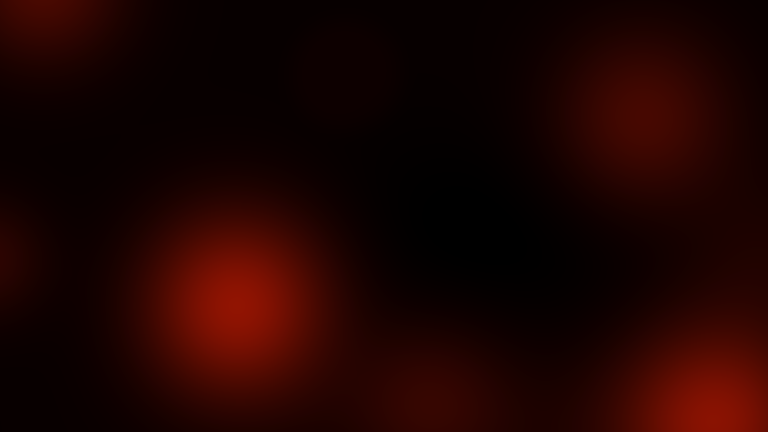
Write a WebGL 1 fragment shader that draws this background.

```glsl
precision highp float;

uniform vec2 u_resolution;

// Soft round light: bell-shaped falloff around a centre
float glow(vec2 p, vec2 centre, float spread, float strength) {
    vec2 d = (p - centre) / spread;
    return strength * exp(-0.5 * dot(d, d));
}

// Elliptical variant for broad hazes and shadows
float haze(vec2 p, vec2 centre, vec2 spread, float strength) {
    return glow((p - centre) / spread, vec2(0.0), 1.0, strength);
}

// Dark red that warms slightly as it brightens
vec3 emberColor(float heat) {
    float green = max(0.15 * heat - 0.008, 0.0);
    return vec3(heat, green, 0.015 * heat);
}

void main() {
    // Height spans 0 to 1, width follows the aspect ratio
    vec2 p = gl_FragCoord.xy / u_resolution.y;
    float right = u_resolution.x / u_resolution.y;

    // Faint ambient light, darkest through the middle
    float heat = 0.028;
    heat -= haze(p, vec2(1.12, 0.46), vec2(0.27, 0.17), 0.035);
    heat += haze(p, vec2(1.25, 0.0), vec2(0.45, 0.14), 0.06);

    // Main lights
    heat += glow(p, vec2(0.549, 0.294), 0.147, 0.54);
    heat += glow(p, vec2(right - 0.123, 0.025), 0.150, 0.47);
    heat += glow(p, vec2(right - 0.290, 0.727), 0.142, 0.25);

    // Dim lights along the edges
    heat += glow(p, vec2(0.995, 0.080), 0.125, 0.14);
    heat += glow(p, vec2(0.100, 1.040), 0.130, 0.27);
    heat += glow(p, vec2(-0.030, 0.400), 0.095, 0.15);
    heat += glow(p, vec2(right, 0.400), 0.150, 0.08);

    // Barely visible disc with a soft rim
    float discDistance = length(p - vec2(0.800, 0.826));
    heat += 0.025 * (1.0 - smoothstep(0.08, 0.17, discDistance));

    gl_FragColor = vec4(emberColor(max(heat, 0.0)), 1.0);
}
```
